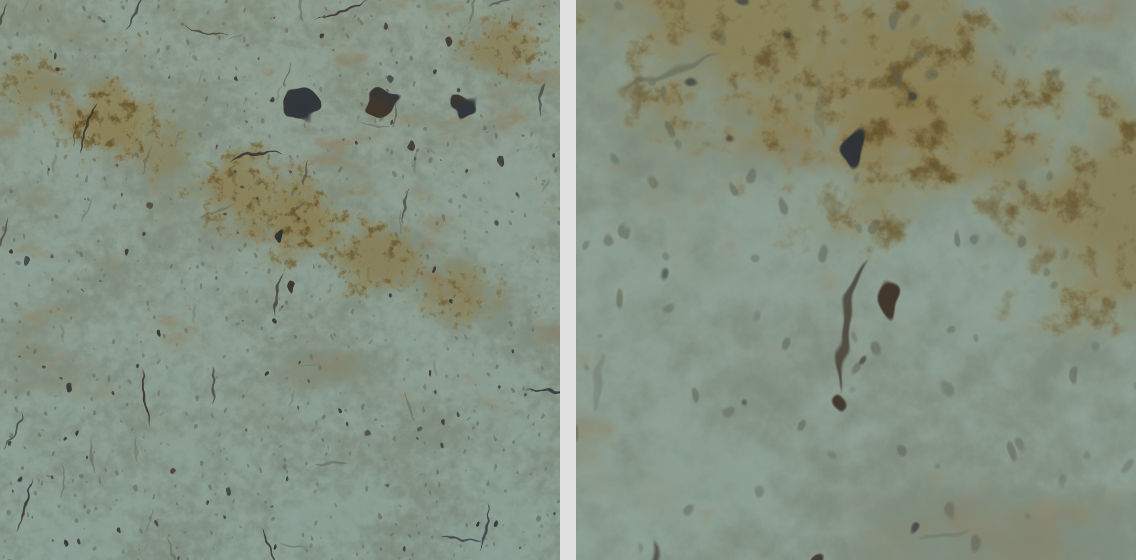
Left: the whole. Right: its middle third, enlarged.
Write a WebGL 1 fragment shader that draws this texture.

```glsl
precision highp float;
// Weathered pale green wall: mottled paint, ragged ochre stains, dark blots,
// specks and curved scratches. Gradient noise gives the mottling and rough
// edges; jittered grids scatter the marks.
uniform vec2 u_resolution;

vec2 hash2(vec2 c) {
  vec3 h = fract(vec3(c.xyx) * vec3(0.1031, 0.1030, 0.0973));
  h += dot(h, h.yzx + 33.33);
  return fract((h.xx + h.yz) * h.zy);
}

float gradientDot(vec2 cell, vec2 corner, vec2 f) {
  float a = 6.2832 * hash2(cell + corner).x;
  return dot(vec2(cos(a), sin(a)), f - corner);
}

float noise(vec2 p) {
  vec2 i = floor(p), f = fract(p);
  vec2 u = f * f * f * (f * (f * 6.0 - 15.0) + 10.0);
  vec2 e = vec2(1.0, 0.0);
  return mix(mix(gradientDot(i, e.yy, f), gradientDot(i, e.xy, f), u.x),
             mix(gradientDot(i, e.yx, f), gradientDot(i, e.xx, f), u.x), u.y);
}

float fbm(vec2 p) {
  float sum = 0.0, amp = 0.6;
  for (int i = 0; i < 5; i++) {
    sum += amp * noise(p);
    p = mat2(1.6, 1.2, -1.2, 1.6) * p + 7.3;
    amp *= 0.58;
  }
  return sum;
}

// Soft-edged round marks, one per occupied grid cell
float specks(vec2 p, float cells, float density, float radius) {
  vec2 home = floor(p * cells);
  float cover = 0.0;
  for (int y = -1; y <= 1; y++)
  for (int x = -1; x <= 1; x++) {
    vec2 cell = home + vec2(x, y);
    vec2 pick = hash2(cell + cells * 3.0);
    vec2 d = p - (cell + hash2(cell + 71.0)) / cells;
    d.x *= 1.0 + 0.7 * pick.y;
    float r = radius * (0.4 + 0.8 * pick.y);
    float spot = 1.0 - smoothstep(r - 0.0015, r + 0.0015, length(d));
    cover = max(cover, spot * step(pick.x, density) * (0.5 + 0.5 * pick.y));
  }
  return cover;
}

// Tapered, slightly bent strokes, mostly steep
float scratches(vec2 p, float cells, float density, float halfLength) {
  vec2 home = floor(p * cells);
  float cover = 0.0;
  for (int y = -1; y <= 1; y++)
  for (int x = -1; x <= 1; x++) {
    vec2 cell = home + vec2(x, y);
    vec2 pick = hash2(cell + cells * 5.0), shape = hash2(cell + 133.0);
    vec2 d = p - (cell + hash2(cell + 19.0)) / cells;
    float a = shape.x < 0.3 ? shape.x * 2.5 - 0.4 : 0.6 + shape.x * 1.4;
    d = mat2(cos(a), -sin(a), sin(a), cos(a)) * d;
    float len = halfLength * (0.4 + 0.6 * shape.y);
    d.y += (pick.y - 0.5) * 8.0 * d.x * d.x;
    float along = abs(d.x) / len;
    float width = 0.0024 * (1.0 - along * along) * (0.5 + 0.5 * pick.y);
    float line = 1.0 - smoothstep(width - 0.001, width + 0.0014, abs(d.y));
    line *= 1.0 - smoothstep(0.8, 1.0, along);
    cover = max(cover, line * step(pick.x, density) * (0.45 + 0.5 * shape.y));
  }
  return cover;
}

void main() {
  vec2 p = gl_FragCoord.xy / u_resolution;
  float grain = fbm(p * 45.0);
  vec2 rough = p + 0.006 * vec2(noise(p * 60.0), noise(p * 60.0 + 40.0));

  // Mottled paint, a little bluer towards the bottom
  float mottle = fbm(p * vec2(5.0, 7.0)) + 0.55 * grain;
  vec3 color = mix(vec3(0.505, 0.555, 0.495), vec3(0.55, 0.62, 0.57),
                   smoothstep(-0.4, 0.3, mottle));
  color += vec3(-0.012, 0.0, 0.012) * (0.6 - p.y) + 0.025 * grain;

  // Faint rust veil, then ragged ochre stains in the upper half
  float veil = smoothstep(0.08, 0.5, fbm(p * vec2(6.0, 11.0) + 20.0) + 0.4 * grain);
  color = mix(color, vec3(0.53, 0.48, 0.37), 0.65 * veil * smoothstep(0.1, 0.5, p.y));
  float stain = 0.0;
  for (int i = 0; i < 8; i++) {
    float n = float(i);
    vec2 center = vec2(fract(0.2 + 0.618 * n), 0.45 + 0.5 * fract(0.66 + 0.38 * n));
    float size = 0.05 + 0.035 * fract(0.9 + 0.43 * n);
    float d = length((p - center) * vec2(0.85, 1.1)) / size;
    float ragged = d - 0.9 * fbm(p * 16.0 + n) - 0.6 * grain;
    stain = max(stain, (1.0 - smoothstep(0.35, 1.25, ragged)) * (0.6 + 0.4 * fract(0.9 + 0.43 * n)));
  }
  color = mix(color, vec3(0.54, 0.48, 0.29), 0.8 * stain);
  color = mix(color, vec3(0.36, 0.29, 0.14), 0.75 * stain * smoothstep(0.0, 0.45, grain + 0.3 * mottle));

  // Grey dirt and scratches
  float dirt = max(specks(rough, 55.0, 0.22, 0.004), scratches(rough, 11.0, 0.3, 0.035));
  color = mix(color, vec3(0.36, 0.37, 0.31), 0.55 * dirt);
  float dark = max(specks(rough, 30.0, 0.11, 0.0045), specks(rough, 11.0, 0.1, 0.009));
  dark = max(dark, scratches(rough, 7.0, 0.42, 0.055));

  // Row of large blots, shrinking to the right
  for (int i = 0; i < 3; i++) {
    float n = float(i);
    vec2 d = p - vec2(0.54 + 0.142 * n, 0.815 + 0.006 * sin(n * 3.0));
    float edge = length(d) - 0.028 + 0.004 * n + 0.022 * noise(p * 38.0 + n);
    dark = max(dark, 1.0 - smoothstep(-0.002, 0.003, edge));
  }
  vec3 ink = mix(vec3(0.23, 0.18, 0.14), vec3(0.16, 0.18, 0.21), smoothstep(-0.1, 0.2, noise(p * 6.0 + 9.0)));
  color = mix(color, ink, 0.92 * dark);
  gl_FragColor = vec4(color, 1.0);
}
```
